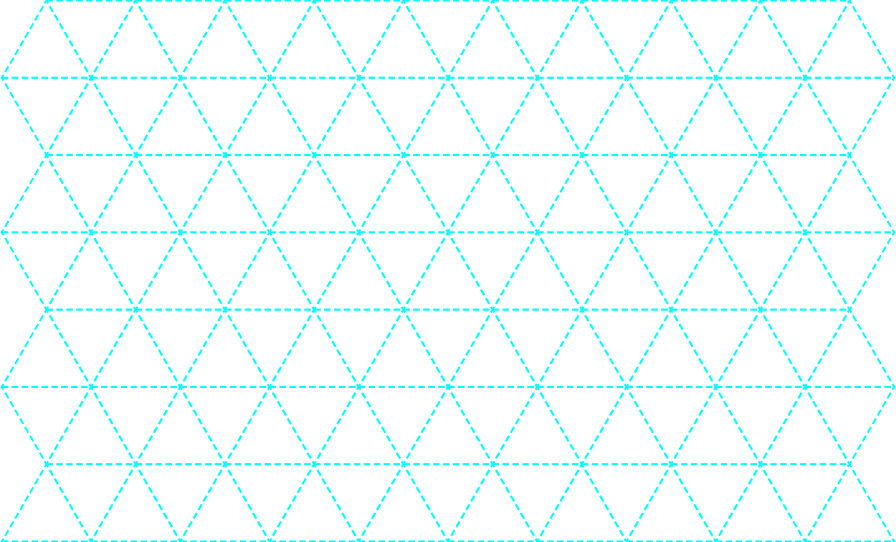
Give the GLSL for this pattern, as a WebGL 2 fragment shader.

```glsl
#version 300 es
precision highp float;
// Dashed cyan grid of equilateral triangles, ten across and seven rows high, on white.

uniform vec2 u_resolution;
out vec4 fragColor;

const float ROW = 0.8660254; // height of a triangle with side 1

// Coverage of a shape from its signed distance, positive inside
float coverage(float inside, float pixel) {
    return clamp(inside / pixel + 0.5, 0.0, 1.0);
}

// Parallel dashed lines at one angle; nine dashes fit each triangle side
float dashedLines(vec2 p, float angle, float phase, float halfWidth, float pixel) {
    vec2 dir = vec2(cos(angle), sin(angle));
    float along = dot(p, dir);
    float across = dot(p, vec2(-dir.y, dir.x));
    float line = round(across / ROW);
    float stroke = coverage(halfWidth - abs(across - line * ROW), pixel);

    // Vertices shift by half a side from one line to the next
    float dash = fract((along - 0.5 * line) * 9.0 - phase + 0.5) - 0.5;
    return stroke * coverage((0.33 - abs(dash)) / 9.0, pixel);
}

void main() {
    // One unit is a triangle side; the grid is centred on the canvas
    float side = 0.0996 * u_resolution.x;
    float pixel = 1.0 / side;
    vec2 p = (gl_FragCoord.xy - 0.5 * u_resolution) / side + vec2(5.0, 3.5 * ROW);

    float halfWidth = 0.0118;
    float ink = dashedLines(p, 0.0, 0.33, halfWidth, pixel);
    ink = max(ink, dashedLines(p, radians(60.0), 0.0, halfWidth, pixel));
    ink = max(ink, dashedLines(p, radians(120.0), 0.0, halfWidth, pixel));

    // Zigzag left and right borders, straight top and bottom
    float zigzag = 0.5 * abs(mod(p.y / ROW + 1.0, 2.0) - 1.0);
    float insideX = (min(p.x, 10.0 - p.x) - zigzag) * ROW;
    float insideY = min(p.y, 7.0 * ROW - p.y);
    ink *= coverage(min(insideX, insideY) + halfWidth, pixel);

    fragColor = vec4(mix(vec3(1.0), vec3(0.0, 1.0, 1.0), ink), 1.0);
}
```
